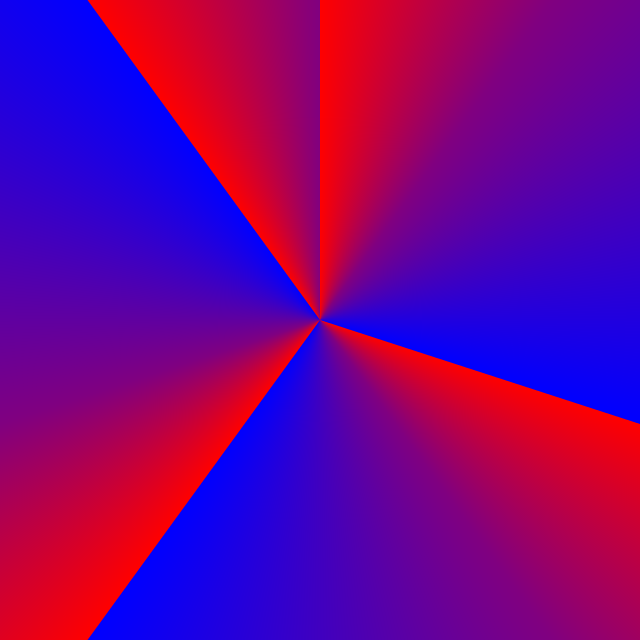
Give the GLSL for this background, as a Shadertoy shader.

```glsl
// A repeating conic gradient: clockwise from the top, a red-purple-blue ramp
// sweeps around the centre and restarts at a hard seam after each period.
// The last ramp is cut short at the top. Seams are smoothed by supersampling.

#define PERIOD 0.3      // length of one ramp, in turns
#define MID_STOP 0.1    // place of the middle colour, in turns
#define START_COLOR vec3(1.0, 0.0, 0.0)
#define MID_COLOR vec3(0.502, 0.0, 0.502)
#define END_COLOR vec3(0.0, 0.0, 1.0)
#define GRID 4          // samples per pixel along each axis

const float TAU = 6.283185;

// Three-stop ramp over one period
vec3 ramp(float t) {
    vec3 firstPart = mix(START_COLOR, MID_COLOR, clamp(t / MID_STOP, 0.0, 1.0));
    return mix(firstPart, END_COLOR, clamp((t - MID_STOP) / (PERIOD - MID_STOP), 0.0, 1.0));
}

// Clockwise angle from the top, wrapped to one turn, then to one period
vec3 conicGradient(vec2 p) {
    float turn = fract(atan(p.x, p.y) / TAU);
    return ramp(mod(turn, PERIOD));
}

void mainImage(out vec4 fragColor, in vec2 fragCoord) {
    vec3 sum = vec3(0.0);

    // Average a regular grid of samples inside the pixel
    for (int y = 0; y < GRID; y++) {
        for (int x = 0; x < GRID; x++) {
            vec2 offset = (vec2(x, y) + 0.5) / float(GRID) - 0.5;
            vec2 p = (fragCoord + offset - 0.5 * iResolution.xy) / iResolution.y;
            sum += conicGradient(p);
        }
    }

    fragColor = vec4(sum / float(GRID * GRID), 1.0);
}
```
